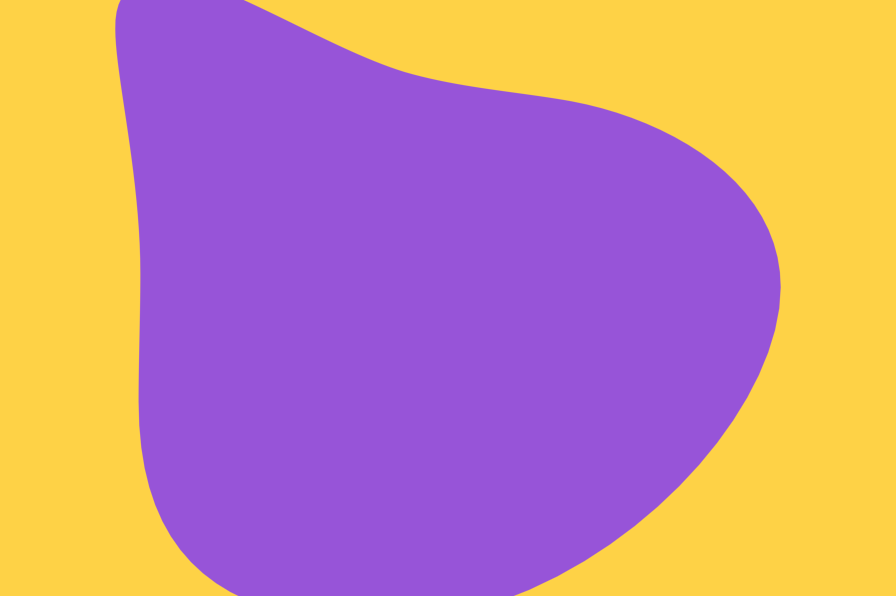
This background is drawn by a WebGL 2 fragment shader. Its source:

```glsl
#version 300 es
precision highp float;

// A flat violet blob on a golden field, cropped by the top and bottom edges.
// Its outline is a closed chain of cubic Bezier curves, each walked in short
// chords that give the distance to the edge and an even-odd inside test.

uniform vec2 u_resolution;
out vec4 fragColor;

const vec3 GOLD = vec3(0.995, 0.824, 0.275);
const vec3 VIOLET = vec3(0.592, 0.329, 0.847);
const vec2 CANVAS = vec2(1.5, 1.0);   // width and height in canvas units
const vec2 START = vec2(0.193, 0.951);
const int CHORDS = 20;                // chords per curve

vec2 pen = START;       // end of the outline walked so far
float edgeDist = 1e3;   // shortest distance to the outline
float side = 1.0;       // -1 inside, +1 outside

vec2 bezier(vec2 a, vec2 b, vec2 c, vec2 d, float t) {
    float s = 1.0 - t;
    return s * s * s * a + 3.0 * s * t * (s * b + t * c) + t * t * t * d;
}

// Adds one chord to the distance and flips the side at each ray crossing.
void addChord(vec2 p, vec2 a, vec2 b) {
    vec2 ab = b - a;
    vec2 ap = p - a;
    float h = clamp(dot(ap, ab) / max(dot(ab, ab), 1e-9), 0.0, 1.0);
    edgeDist = min(edgeDist, length(ap - ab * h));
    if ((a.y > p.y) != (b.y > p.y) && ap.x < ab.x * ap.y / ab.y) side = -side;
}

// Extends the outline from the pen with two handles and an end point.
void curveTo(vec2 p, vec2 handleA, vec2 handleB, vec2 end) {
    vec2 last = pen;
    for (int i = 1; i <= CHORDS; i++) {
        vec2 next = bezier(pen, handleA, handleB, end, float(i) / float(CHORDS));
        addChord(p, last, next);
        last = next;
    }
    pen = last;
}

float blobDistance(vec2 p) {
    // Left flank
    curveTo(p, vec2(0.193, 0.873), vec2(0.235, 0.707), vec2(0.235, 0.541));
    curveTo(p, vec2(0.235, 0.473), vec2(0.232, 0.395), vec2(0.232, 0.326));
    // Round base and long right belly
    curveTo(p, vec2(0.232, 0.053), vec2(0.385, -0.045), vec2(0.635, -0.045));
    curveTo(p, vec2(0.982, -0.045), vec2(1.307, 0.287), vec2(1.307, 0.518));
    // Right shoulder and wavy top
    curveTo(p, vec2(1.307, 0.693), vec2(1.123, 0.799), vec2(0.957, 0.830));
    curveTo(p, vec2(0.869, 0.846), vec2(0.771, 0.852), vec2(0.678, 0.879));
    curveTo(p, vec2(0.596, 0.904), vec2(0.498, 0.959), vec2(0.408, 1.0));
    // Tip above the canvas
    curveTo(p, vec2(0.293, 1.055), vec2(0.190, 1.059), START);
    return side * edgeDist;
}

void main() {
    vec2 p = gl_FragCoord.xy / u_resolution * CANVAS;
    float pixel = CANVAS.y / u_resolution.y;
    float cover = smoothstep(0.75, -0.75, blobDistance(p) / pixel);
    fragColor = vec4(mix(GOLD, VIOLET, cover), 1.0);
}
```
